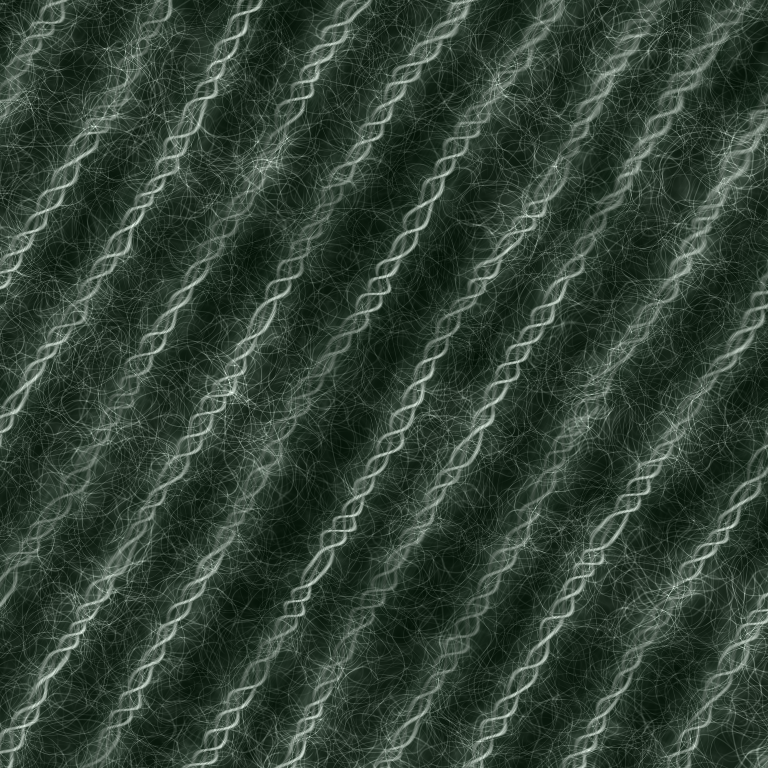
This texture is drawn by a WebGL 1 fragment shader. Its source:

```glsl
precision highp float;
// Fluffy green knit: pale chained yarns climb diagonally through dark mohair.
// Yarns are worn, slanted sine braids in a strand space; the fuzz mixes ridged
// noise with many layers of thin bent arcs scattered one per grid cell.
uniform vec2 u_resolution;

vec2 hash2(vec2 p) {
  vec3 q = fract(p.xyx * vec3(0.1031, 0.1030, 0.0973));
  q += dot(q, q.yzx + 33.33);
  return fract((q.xx + q.yz) * q.zy);
}

float noise(vec2 p) {
  vec2 i = floor(p), f = fract(p);
  f = f * f * (3.0 - 2.0 * f);
  float low = mix(hash2(i).x, hash2(i + vec2(1.0, 0.0)).x, f.x);
  float high = mix(hash2(i + vec2(0.0, 1.0)).x, hash2(i + 1.0).x, f.x);
  return mix(low, high, f.y);
}

float fbm(vec2 p) {
  float sum = 0.0, amp = 0.5;
  for (int i = 0; i < 4; i++) {
    sum += amp * noise(p);
    p = mat2(1.6, 1.2, -1.2, 1.6) * p + 7.3;
    amp *= 0.5;
  }
  return sum;
}

vec2 wobble(vec2 p) {
  return vec2(noise(p), noise(p + 31.0)) - 0.5;
}

// Contour lines of noise, read as matted down
float matted(vec2 p) {
  float sum = 0.0;
  for (int i = 0; i < 4; i++) {
    sum += pow(1.0 - abs(2.0 * noise(p) - 1.0), 5.0);
    p = mat2(0.96, 0.72, -0.72, 0.96) * p + 19.7;
  }
  return sum;
}

// One layer of curled hairs: a partial circle in every cell
float hairs(vec2 p, float cell, float seed, float width) {
  float c = cos(seed * 2.4), s = sin(seed * 2.4);
  vec2 q = mat2(c, s, -s, c) * p / cell + seed * 17.3 + 60.0;
  float sum = 0.0;
  for (int j = -1; j <= 1; j++) {
    for (int i = -1; i <= 1; i++) {
      vec2 id = floor(q) + vec2(float(i), float(j));
      vec2 centre = hash2(id + seed * 3.7);
      vec2 curl = hash2(id + seed * 5.1 + 41.0);
      vec2 d = q - id - centre;
      float len = length(d) + 1e-4;
      float line = 1.0 - smoothstep(0.0, width / cell, abs(len - mix(0.3, 0.97, curl.x)));
      float a = 6.2832 * curl.y;
      float arc = smoothstep(0.0, 0.6, dot(d, vec2(cos(a), sin(a))) / len);
      sum += line * arc * (0.3 + 0.9 * centre.y);
    }
  }
  return sum;
}

// Three threads weaving over and under; x is coverage, y is height
vec2 braid(float along, float across, float reach, float soft) {
  vec2 best = vec2(0.0);
  for (int i = 0; i < 3; i++) {
    float phase = along * 64.0 + float(i) * 2.0944;
    float d = abs(across - reach * (sin(phase) + 0.2 * sin(2.0 * phase)));
    float cover = 1.0 - smoothstep(0.0006, 0.0038 + soft, d);
    float height = 0.5 + 0.5 * cos(phase - 0.5);
    if (cover * (0.3 + height) > best.x * (0.3 + best.y)) best = vec2(cover, height);
  }
  return best;
}

void main() {
  vec2 p = gl_FragCoord.xy / u_resolution;
  float hairWidth = max(0.0013, 0.85 / u_resolution.y);
  vec2 warp = wobble(p * 15.0), crimp = wobble(p * 42.0 + 11.0);
  vec2 bent = p + 0.018 * warp + 0.008 * crimp;

  // Strand space: index of the yarn, distance along and across it
  float lane = (p.x - 0.117 - 0.60 * p.y) / 0.1255;
  float index = floor(lane + 0.5);
  vec2 chance = hash2(vec2(index + 30.0, 7.0));
  float along = dot(p, vec2(0.514, 0.857));
  float drift = 0.10 * (chance.x - 0.5) + 0.20 * (noise(vec2(along * 5.0, index * 9.0 + 200.0)) - 0.5);
  float across = (lane - index - drift) * 0.1076;
  across += 0.006 * (noise(vec2(along * 38.0, index * 5.0 + 90.0)) - 0.5) + 0.004 * crimp.x;
  float halo = exp(-across * across / 0.0010);

  // Dark ground with matted green down, thicker around each yarn
  float streak = noise(vec2(along * 60.0, lane * 75.0 + 400.0));
  float cloud = fbm(p * 9.0 + 3.0);
  float light = 0.045 + 0.09 * cloud + halo * (0.02 + 0.10 * fbm(p * 40.0) + 0.06 * streak);
  light += matted(bent * 34.0 + 50.0) * (0.025 + 0.025 * halo) * (0.5 + cloud);

  // Dense tangle of fine hairs
  float fuzz = 0.0;
  for (int i = 0; i < 22; i++) {
    float k = float(i);
    fuzz += hairs(bent, mix(0.12, 0.04, k / 21.0), k + 1.0, hairWidth);
  }
  light += fuzz * (0.10 + 0.05 * halo) * (0.45 + 1.1 * cloud);

  // Chained yarn, worn and hazy in places
  float blur = smoothstep(1.25, 1.9, p.x + p.y);
  float wear = noise(vec2(along * 8.0 + chance.y * 20.0, index * 13.0 + 300.0));
  float bright = mix(0.4, 1.0, smoothstep(0.15, 0.75, wear)) * (1.0 - 0.4 * blur);
  float slide = along + chance.x + 0.035 * noise(vec2(along * 17.0, index * 3.0 + 150.0));
  float reach = 0.007 + 0.006 * noise(vec2(along * 24.0, index * 7.0 + 250.0));
  vec2 thread = braid(slide, across, reach, 0.0005 + 0.003 * blur);
  float fibre = noise(vec2(along * 70.0, across * 800.0 + 500.0));
  float tone = 0.34 + 0.28 * thread.y + 0.30 * fibre;
  light = mix(light, max(light, tone), thread.x * bright * (0.5 + 0.5 * thread.y));

  // Long loose hairs lying over everything
  float loose = hairs(bent, 0.15, 23.0, hairWidth) + hairs(p + 0.02 * warp, 0.10, 29.0, hairWidth);
  light += 0.15 * loose * (0.4 + cloud);

  // Grey green tint, a little richer in the down
  vec3 tint = vec3(-0.053, 0.0, -0.043) - vec3(0.014, 0.0, 0.008) * halo * (1.0 - thread.x);
  gl_FragColor = vec4(clamp(light + tint, 0.0, 1.0), 1.0);
}
```
